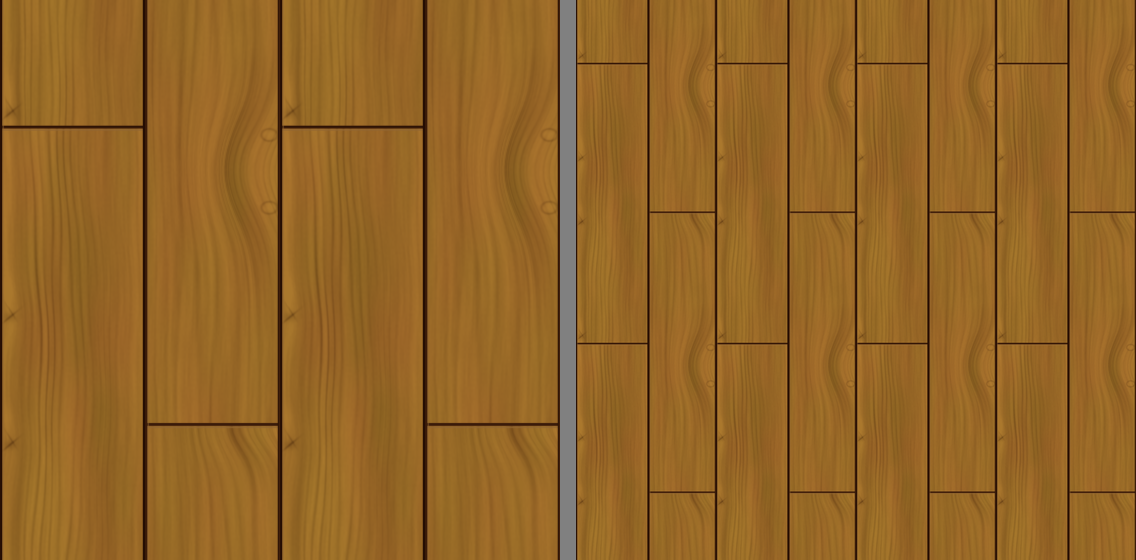
Left, the tile; right, the same tile 2 across and 2 down.
This texture is drawn by a three.js fragment shader. Its source:

```glsl
// Varnished wood floor: staggered vertical planks with fine grain, knots and dark joints.
varying vec2 vUv;

#define REPEATS 2.0
#define SPLIT 0.259
#define LEFT_JOINT 0.773
#define RIGHT_JOINT 0.242
#define SEAM_HALF 0.0040
#define JOINT_HALF 0.0027
#define SOFT 0.0014
#define TAU 6.2831853

const vec3 WOOD = vec3(0.615, 0.422, 0.158);
const vec3 DARK_WOOD = vec3(0.43, 0.27, 0.09);
const vec3 BEVEL = vec3(0.57, 0.40, 0.20);
const vec3 SEAM_BROWN = vec3(0.28, 0.14, 0.05);
const vec3 SEAM_BLACK = vec3(0.14, 0.05, 0.01);

float hash(vec2 p) {
  p = fract(p * vec2(0.1031, 0.1137));
  p += dot(p, p.yx + 33.33);
  return fract((p.x + p.y) * p.x * 7.31);
}

float noise(vec2 p) {
  vec2 i = floor(p), f = fract(p);
  f = f * f * (3.0 - 2.0 * f);
  return mix(mix(hash(i), hash(i + vec2(1, 0)), f.x),
             mix(hash(i + vec2(0, 1)), hash(i + vec2(1, 1)), f.x), f.y);
}

float bell(float x, float width) { return exp(-x * x / (width * width)); }

float band(float x, float halfWidth) {
  return 1.0 - smoothstep(halfWidth - SOFT, halfWidth + SOFT, abs(x));
}

// Signed distance on a loop of length 1
float wrapped(float x) { return fract(x + 0.5) - 0.5; }

// Thin growth lines along the warped grain coordinate s
float growthLines(float s, float y, float spacing) {
  float phase = s / spacing + 1.3 * noise(vec2(s * 30.0, y * 2.0));
  float line = 0.5 + 0.5 * sin(TAU * phase);
  return line * line * line * (0.35 + 0.65 * noise(vec2(s * 60.0 + 9.0, y * 5.0)));
}

// Broad tone, streaks and fine fibres
float fibres(float s, float y, float seed) {
  float tone = 0.34 * (noise(vec2(s * 16.0 + seed, y * 3.0)) - 0.5);
  tone += 0.24 * (noise(vec2(s * 110.0 + seed, y * 4.0)) - 0.5);
  tone += 0.13 * (noise(vec2(s * 260.0 + seed, y * 22.0)) - 0.5);
  return tone + 0.05 * (noise(vec2(s * 300.0, y * 200.0 + seed)) - 0.5);
}

// Straight grain with a golden, knotted left edge
float leftPlank(vec2 p) {
  float s = p.x + 0.006 * sin(TAU * p.y + 1.0) + 0.002 * sin(TAU * p.y * 4.0 + p.x * 25.0);
  float tone = 0.0;
  for (int i = 0; i < 3; i++) {
    float n = float(i);
    vec2 d = p - vec2(0.018, 0.025 + 0.498 * n - 0.09 * n * n);
    s -= 0.012 * bell(d.y, 0.05) * exp(-p.x / 0.04);
    tone += 0.40 * bell(length(d * vec2(0.8, 1.0)), 0.009);
    tone += 0.55 * bell(d.y - 0.8 * d.x, 0.003) * bell(d.x, 0.014);
    tone += 0.35 * bell(d.y + 1.6 * d.x - 0.012, 0.004) * bell(d.y - 0.01, 0.014);
    tone -= 0.20 * bell(d.x + 0.004, 0.011) * bell(d.y - 0.045, 0.025);
  }
  tone -= 0.22 * (1.0 - smoothstep(0.004, 0.028, s));
  tone += 0.34 * bell(s - 0.036, 0.008) * (0.4 + 0.6 * noise(vec2(2.0, p.y * 7.0)));
  float lined = smoothstep(0.03, 0.055, s) * (1.0 - 0.7 * smoothstep(0.11, 0.17, s));
  tone += 0.48 * lined * growthLines(s, p.y, 0.0145);
  tone += 0.12 * bell(p.x - 0.18, 0.05);
  return tone + fibres(s, p.y, 3.0);
}

// Grain swept left around a burl on the right edge
float rightPlank(vec2 p) {
  float sweep = bell(p.y - 0.452, 0.10) + 0.9 * bell(p.y - 1.0, 0.06);
  float s = p.x + 0.052 * sweep * smoothstep(0.03, 0.18, p.x);
  s += 0.003 * sin(TAU * p.y * 2.0 + p.x * 12.0);
  float flank = bell(p.y - 0.452, 0.19) + bell(p.y - 1.0, 0.08);
  float tone = 0.46 * flank * bell(s - 0.203, 0.020);
  tone -= 0.22 * flank * smoothstep(0.225, 0.25, s);
  tone += 0.20 * flank * smoothstep(0.15, 0.19, s) * growthLines(s, p.y, 0.011);
  for (int i = 0; i < 2; i++) {
    vec2 d = p - vec2(0.222, 0.387 + 0.13 * float(i));
    float radius = length(d * vec2(1.0, 1.3));
    tone += 0.38 * bell(radius - 0.014, 0.003) - 0.20 * bell(radius, 0.010);
  }
  tone += 0.25 * growthLines(s, p.y, 0.027);
  return tone + fibres(s, p.y, 41.0);
}

void main() {
  float x = fract(vUv.x * REPEATS) / REPEATS;
  bool isLeft = x < SPLIT;
  float joint = isLeft ? LEFT_JOINT : RIGHT_JOINT;
  vec2 plank = vec2(isLeft ? x : x - SPLIT, fract(vUv.y - joint));

  // Wood
  float tone = isLeft ? leftPlank(plank) : rightPlank(plank);
  vec3 color = mix(WOOD, DARK_WOOD, clamp(tone, -0.3, 1.0));
  float hue = noise(plank * vec2(24.0, 7.0) + joint * 50.0) - 0.5;
  color += hue * vec3(-0.025, 0.018, -0.01);

  // Horizontal plank ends with a pale lower bevel
  float end = wrapped(vUv.y - joint);
  color = mix(color, BEVEL, 0.7 * band(end + 0.005, 0.0015));
  color = mix(color, SEAM_BROWN, band(end, JOINT_HALF));
  color = mix(color, SEAM_BLACK, band(end - 0.0005, 0.0012) * (isLeft ? 0.9 : 0.5));

  // Vertical seams: dark groove with a brown inner edge
  float outer = wrapped(vUv.x * REPEATS) / REPEATS;
  float inner = x - SPLIT;
  bool atOuter = abs(outer) < abs(inner);
  float seam = atOuter ? outer : inner;
  color = mix(color, BEVEL, 0.5 * band(seam - 0.0055, 0.0015));
  color = mix(color, SEAM_BLACK, band(seam, SEAM_HALF));
  color = mix(color, SEAM_BROWN, 0.85 * band(seam - (atOuter ? -0.0012 : 0.0018), 0.0013));

  gl_FragColor = vec4(color, 1.0);
}
```
